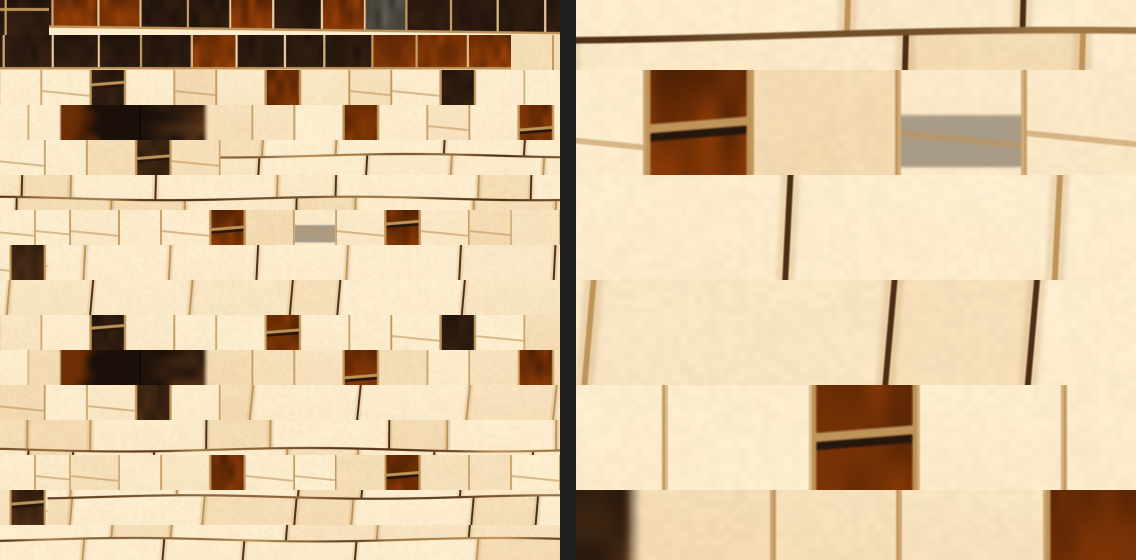
Left, the full canvas; right, a detail of the centre.
This texture is drawn by a Shadertoy shader. Its source:

```glsl
// Sixteen sliced courses of cream blocks with dark square niches, topped by two dark tile bands.

const vec3 CREAM = vec3(0.99, 0.93, 0.81);
const vec3 SAND = vec3(0.95, 0.85, 0.69);
const vec3 TAN = vec3(0.75, 0.58, 0.35);
const vec3 UMBER = vec3(0.30, 0.18, 0.08);
const vec3 RUST = vec3(0.43, 0.18, 0.02);
const vec3 SOOT = vec3(0.15, 0.09, 0.05);

float hash(vec2 p) { return fract(sin(dot(p, vec2(127.1, 311.7))) * 43758.5453); }

float noise(vec2 p) {
    vec2 i = floor(p), f = fract(p);
    f = f * f * (3.0 - 2.0 * f);
    return mix(mix(hash(i), hash(i + vec2(1, 0)), f.x),
               mix(hash(i + vec2(0, 1)), hash(i + vec2(1, 1)), f.x), f.y);
}

float edge(float i, float seed, float jitter) { return i + jitter * (hash(vec2(i, seed)) - 0.5); }

// Cell of uneven width: index, distance to its left edge, distance to its right edge
vec3 cell(float x, float pitch, float seed, float jitter) {
    float u = x / pitch, i = floor(u);
    if (u < edge(i, seed, jitter)) i -= 1.0;
    else if (u > edge(i + 1.0, seed, jitter)) i += 1.0;
    return vec3(i, (u - edge(i, seed, jitter)) * pitch, (edge(i + 1.0, seed, jitter) - u) * pitch);
}

vec3 line(vec3 col, float d, float width, vec3 ink) {
    return mix(col, ink, 1.0 - smoothstep(width * 0.4, width, abs(d)));
}

vec3 paleBlock(vec2 id, vec2 p, float depth) {
    float shade = 0.9 * smoothstep(0.35, 1.0, hash(id)) + 0.2 * depth * hash(id + 5.0);
    return mix(CREAM, SAND, shade + 0.12 * (noise(p * 2.5) - 0.5)) * (0.985 + 0.03 * noise(p * 14.0));
}

vec3 darkBlock(vec3 body, vec2 p, float depth) {
    return body * (0.7 + 0.45 * noise(p * vec2(5, 2)) + 0.15 * depth);
}

// Two bands of dark tiles; the bits of the mask mark the rust ones
vec3 darkBand(vec2 p, float row, float depth) {
    bool first = row < 0.5;
    vec3 c = cell(p.x - (first ? 0.29 : 0.17), first ? 1.27 : 1.31, row, 0.2);
    bool rust = (((first ? 166 : 1808) >> int(max(c.x, 0.0))) & 1) == 1;
    vec3 body = rust ? RUST * 1.15 : first && c.x == 8.0 ? vec3(0.3, 0.29, 0.26) : SOOT * 1.1;
    vec3 col = darkBlock(body, p, depth);
    col = line(col, min(c.y, c.z), 0.045, mix(TAN, SAND, hash(c.xx + row)));
    float ledge = first ? 0.74 + 0.013 * p.x : 0.95;
    if (!first || p.x > 1.4) {
        col = mix(col, CREAM, smoothstep(ledge - 0.02, ledge + 0.02, depth));
        col = line(col, depth - ledge, 0.05, TAN);
    } else col = line(col, depth - 0.27, 0.06, TAN);
    if (!first && p.x > 14.6) {
        col = paleBlock(vec2(14, row), p, depth);
        col = line(col, p.x - 15.8, 0.04, TAN);
    }
    return col;
}

// Long blocks, cut by a slightly tilted joint where split is above zero
vec3 brickRow(vec2 p, float row, float depth, float split) {
    float joint = split + 0.05 * sin(p.x * 0.6 + row);
    float lower = split > 0.0 && depth > joint ? 20.0 : 0.0;
    vec3 c = cell(p.x + 0.12 * (depth - 0.5) * hash(vec2(row, 3)), 2.6, row + lower, 0.65);
    vec3 col = paleBlock(vec2(c.x, row + lower), p, depth);
    float side = c.y < c.z ? c.x : c.x + 1.0;
    vec3 ink = hash(vec2(side, row + lower + 7.0)) > 0.5 ? UMBER : TAN;
    col = line(col, min(c.y, c.z), 0.13, mix(col, TAN, 0.25));
    col = line(col, min(c.y, c.z), 0.04, ink);
    if (split > 0.0) col = line(col, depth - joint, 0.045, mix(TAN, UMBER, noise(p * vec2(0.7, 0.0) + row)));
    return col;
}

// Groups of four tiles, five units long, each opening with a dark niche
vec3 tileRow(vec2 p, float row, float depth, int kind, float start) {
    float x = p.x - start, group = floor(x / 5.0), q = x - group * 5.0;
    float slot = step(1.0, q) + step(2.4, q) + step(3.6, q);
    float left = slot < 0.5 ? 0.0 : slot < 1.5 ? 1.0 : slot < 2.5 ? 2.4 : 3.6;
    float right = slot < 0.5 ? 1.0 : slot < 1.5 ? 2.4 : slot < 2.5 ? 3.6 : 5.0;
    float side = min(q - left, right - q);
    vec2 id = vec2(group * 4.0 + slot, row);
    if (slot < 0.5 && group >= 0.0) {
        bool rust = kind == 1 || kind == 4 || (kind == 0 && group == 1.0);
        vec3 col = darkBlock(rust ? RUST : kind == 0 ? SOOT * 1.15 : mix(SOOT, UMBER, 0.6), p, depth);
        float shelf = depth - 0.35 - 0.5 * hash(id) + 0.08 * q;
        if (hash(id + 2.0) > 0.4) col = line(line(col, shelf - 0.08, 0.06, SOOT), shelf, 0.06, TAN);
        return line(col, side, 0.06, TAN);
    }
    vec3 col = paleBlock(id, p, depth);
    if (row == 6.0 && group == 0.0 && slot == 2.0)
        col = mix(col, vec3(0.66, 0.61, 0.53), smoothstep(0.4, 0.46, depth) * (1.0 - smoothstep(0.9, 0.95, depth)));
    if (hash(id + 9.0) > 0.7) col = line(col, depth - 0.6 - 0.1 * (q - left), 0.04, mix(col, TAN, 0.6));
    return line(col, side, 0.04, mix(SAND, TAN, 0.4 + 0.6 * hash(id + 4.0)));
}

vec3 wall(vec2 p) {
    float row = clamp(floor(16.0 - p.y), 0.0, 15.0), depth = 16.0 - p.y - row;
    if (row < 2.0) return darkBand(p, row, depth);

    // Seven kinds of course, repeated down the wall
    int index = int(row) - 2, kind = index % 7;
    float start[7] = float[7](2.58, 4.81, 3.88, 0.0, 6.0, 0.29, 0.0);
    float tiled[7] = float[7](16.0, 16.0, 6.3, 0.0, 16.0, 1.36, 0.0);
    float split[14] = float[14](0., 0., .45, .67, 0., 0., 0., 0., 0., 0., .85, 0., .2, .42);
    vec3 col = p.x < tiled[kind] ? tileRow(p, row, depth, kind, start[kind])
                                 : brickRow(p, row, depth, split[index]);

    // Blurred dark recess
    if (kind == 1) {
        float blotch = noise(p * vec2(2.2, 3.0));
        vec3 recess = mix(RUST, SOOT * 0.7, smoothstep(2.1, 2.9, p.x + blotch * 0.6 - 0.3));
        recess = mix(recess, UMBER * 1.3, smoothstep(3.8, 5.8, p.x) * blotch);
        recess = line(recess, p.x - 4.0, 0.04, SOOT * 0.4);
        col = mix(col, recess, smoothstep(1.68, 1.78, p.x) * (1.0 - smoothstep(5.75, 5.98, p.x)));
    }
    return col;
}

void mainImage(out vec4 fragColor, in vec2 fragCoord) {
    // Four samples per pixel smooth every edge
    vec3 sum = vec3(0);
    for (int i = 0; i < 4; i++) {
        vec2 offset = vec2(i % 2, i / 2) * 0.5 - 0.25;
        sum += wall((fragCoord + offset) / iResolution.xy * 16.0);
    }
    fragColor = vec4(sum / 4.0, 1.0);
}
```
